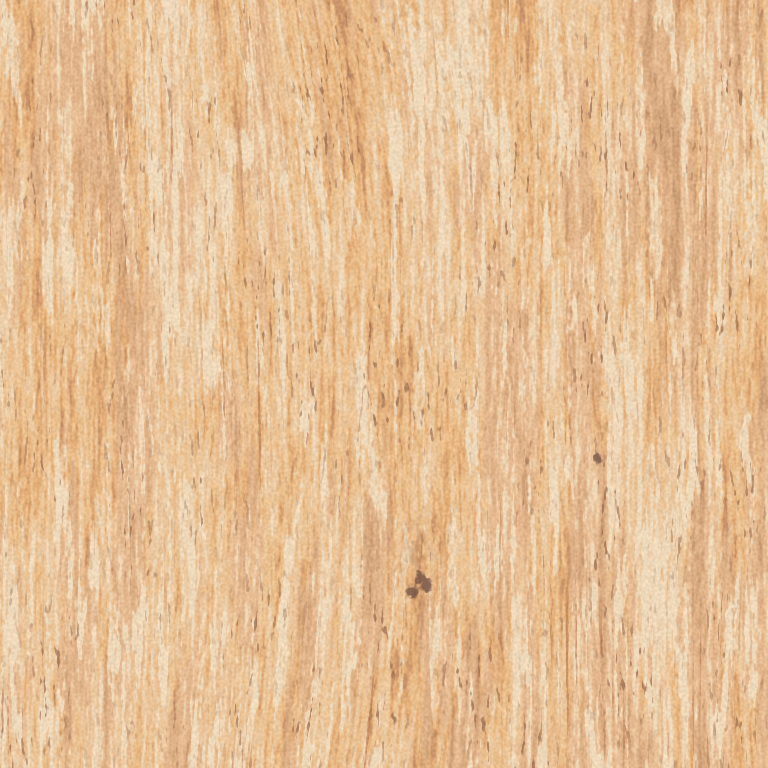
Write a Shadertoy shader that draws this texture.

```glsl
// Pale, weathered softwood board with upright grain that bows gently mid-board.
// Stretched gradient noise drives a tan-to-cream ramp; thresholded layers add
// cream flakes, dark pores and rusty cracks, and a short loop adds resin spots.

vec2 hash2(ivec2 cell) {
    uvec2 q = uvec2(cell) * uvec2(1597334677u, 3812015801u);
    uint n = (q.x ^ q.y) * 1597334677u;
    n = (n ^ (n >> 15)) * 2246822519u;
    n ^= n >> 13;
    return vec2(n & 65535u, n >> 16) / 65535.0;
}

float corner(ivec2 cell, vec2 offset) {
    float angle = 6.2832 * hash2(cell).x;
    return dot(vec2(cos(angle), sin(angle)), offset);
}

// Gradient noise, roughly -0.7 to 0.7; the turned lattice hides its columns
float gnoise(vec2 p) {
    p = mat2(0.8, 0.6, -0.6, 0.8) * p;
    vec2 f = fract(p);
    ivec2 i = ivec2(floor(p));
    vec2 u = f * f * f * (f * (f * 6.0 - 15.0) + 10.0);
    float low = mix(corner(i, f), corner(i + ivec2(1, 0), f - vec2(1, 0)), u.x);
    float high = mix(corner(i + ivec2(0, 1), f - vec2(0, 1)),
                     corner(i + ivec2(1, 1), f - vec2(1, 1)), u.x);
    return mix(low, high, u.y);
}

// Bends the straight fibres: a bow left of the middle plus a slight waver
vec2 bendGrain(vec2 p) {
    float bow = exp(-pow((p.x - 0.42) / 0.17, 2.0));
    float lift = p.y - 0.42;
    p.x += 0.13 * bow * lift * lift;
    p.x += 0.005 * gnoise(p * vec2(5.0, 2.5) + 31.0);
    p.x += 0.0012 * gnoise(p * vec2(40.0, 16.0) + 57.0);
    return p;
}

vec3 woodRamp(float t) {
    vec3 c = mix(vec3(0.79, 0.58, 0.42), vec3(0.89, 0.68, 0.47), smoothstep(0.02, 0.26, t));
    c = mix(c, vec3(0.92, 0.75, 0.55), smoothstep(0.26, 0.45, t));
    c = mix(c, vec3(0.92, 0.78, 0.62), smoothstep(0.45, 0.62, t));
    return mix(c, vec3(0.935, 0.85, 0.73), smoothstep(0.62, 0.88, t));
}

// Dark resin spots: one tight cluster and a looser pair
float resinSpots(vec2 p) {
    float cover = 0.0;
    float ragged = 0.004 * gnoise(p * 110.0) + 0.003 * gnoise(p * 230.0);
    for (int i = 0; i < 6; i++) {
        vec2 r = hash2(ivec2(i, 77)) - 0.5;
        vec2 centre = i < 4 ? vec2(0.545, 0.235) + r * vec2(0.03, 0.04)
                            : vec2(0.78, 0.405) + r * vec2(0.06, 0.02);
        float radius = (i < 4 ? 0.006 : 0.004) + 0.003 * r.x;
        float d = length((p - centre) * vec2(1.0, 0.75)) - radius + ragged;
        cover = max(cover, 1.0 - smoothstep(-0.002, 0.002, d));
    }
    return cover;
}

void mainImage(out vec4 fragColor, in vec2 fragCoord) {
    vec2 uv = fragCoord / iResolution.xy;
    vec2 g = bendGrain(uv);
    float tight = smoothstep(0.5, 0.85, uv.x);

    // Grain tone, from broad bands down to single fibres
    float fibre = gnoise(g * vec2(215.0, 24.0) + 41.0);
    float tooth = gnoise(g * vec2(250.0, 90.0) + 53.0);
    float t = 0.51;
    t += 0.34 * gnoise(g * vec2(12.0, 1.2) + 3.0);
    t += 0.34 * gnoise(g * vec2(36.0, 4.5) + 11.0);
    t += 0.34 * gnoise(g * vec2(90.0, 9.0) + 23.0);
    t += 0.38 * fibre + 0.24 * tooth;
    t += 0.30 * gnoise(g * vec2(170.0, 2.5) + 59.0);
    t += 0.50 * tight * gnoise(g * vec2(65.0, 1.1) + 67.0);

    // Cream flakes with a ragged, crisp edge
    float flake = gnoise(g * vec2(52.0, 6.5) + 83.0) + 0.25 * gnoise(g * vec2(130.0, 18.0));
    flake += 0.18 * fibre + 0.12 * tooth;
    t += 0.33 * smoothstep(0.24, 0.36, flake);

    // Thin cream lines that run far along the grain
    float line = gnoise(g * vec2(140.0, 3.5) + 197.0) + 0.2 * tooth;
    t += 0.26 * smoothstep(0.30, 0.44, line);
    vec3 col = woodRamp(t);

    // Dull pinkish brown bands, stronger in the tight grain
    float dull = gnoise(g * vec2(18.0, 2.0) + 97.0) + 0.6 * gnoise(g * vec2(80.0, 7.0) + 9.0);
    dull = smoothstep(0.02, 0.24, dull + 0.16 * tight - 0.03 + 0.15 * fibre);
    dull *= 1.0 - smoothstep(0.54, 0.78, t);
    col = mix(col, vec3(0.87, 0.695, 0.54) + 0.18 * (t - 0.4), 0.8 * dull);

    // Hair-thin dark pores gathered in patches, plus fainter ones all over
    float patches = smoothstep(-0.1, 0.4, gnoise(g * vec2(15.0, 6.0) + 121.0));
    float pore = gnoise(g * vec2(190.0, 32.0) + 133.0) + 0.4 * gnoise(g * vec2(250.0, 110.0));
    float poreCover = smoothstep(0.26, 0.50, pore) * (0.18 + 0.55 * patches);
    col = mix(col, vec3(0.60, 0.42, 0.31), poreCover);

    // Sparse rusty cracks, broken up along the grain
    float crack = gnoise(g * vec2(150.0, 4.5) + 151.0) + 0.2 * tooth;
    float rare = smoothstep(0.0, 0.3, gnoise(g * vec2(11.0, 3.0) + 163.0));
    col = mix(col, vec3(0.71, 0.46, 0.30), 0.6 * rare * smoothstep(0.32, 0.50, crack));

    // Fine surface tooth and faint mottling
    col += 0.07 * gnoise(uv * vec2(255.0, 235.0)) + 0.03 * gnoise(uv * 75.0 + 181.0);

    // Resin spots with a soft stain above the cluster
    vec2 s = (uv - vec2(0.545, 0.285)) * vec2(60.0, 28.0);
    float stain = exp(-dot(s, s)) * smoothstep(-0.3, 0.4, gnoise(uv * 90.0) + fibre);
    col = mix(col, vec3(0.68, 0.48, 0.34), 0.5 * stain);
    col = mix(col, vec3(0.45, 0.32, 0.27), 0.8 * resinSpots(uv));

    fragColor = vec4(clamp(col, 0.0, 1.0), 1.0);
}
```
